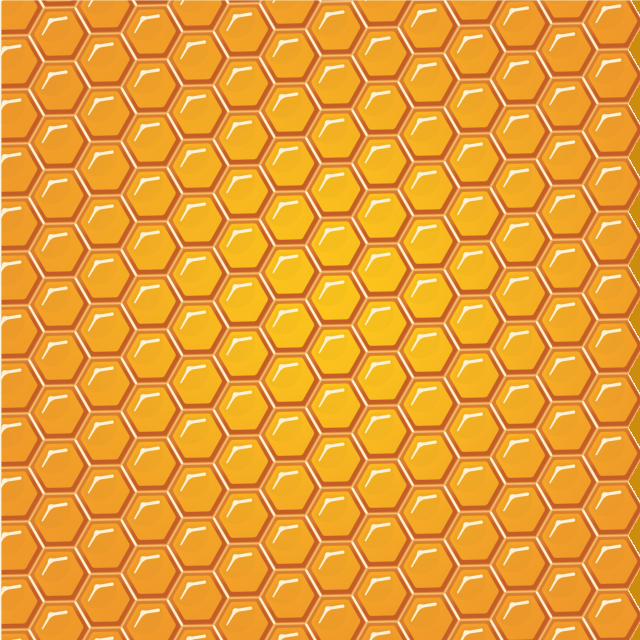
Give the GLSL for this pattern, as a Shadertoy shader.

```glsl
// Glossy honeycomb: staggered columns of flat-topped hexagon cells, slightly sheared.
// Each cell has a bevelled wall, a rounded amber face and a bent cream highlight;
// a radial glow shifts the faces from yellow in the centre to orange at the rim.

const float PITCH = 0.0844;                  // cell height on the canvas
const float COLUMN_STEP = 0.0721;            // distance between columns
const vec2 ORIGIN = vec2(0.3815, 0.6146);    // centre of cell zero
const float SHEAR = 0.0214;                  // rise of the rows to the right
const float LAST_COLUMN = 8.0;               // columns past this one are plain

const vec3 CREAM = vec3(0.99, 0.95, 0.85);
const vec3 TAN = vec3(0.95, 0.74, 0.45);
const vec3 ORANGE = vec3(0.87, 0.52, 0.19);
const vec3 BROWN = vec3(0.77, 0.37, 0.16);
const vec3 YELLOW = vec3(0.99, 0.77, 0.11);
const vec3 AMBER = vec3(0.945, 0.605, 0.165);
const vec3 OLIVE = vec3(0.80, 0.55, 0.05);

// Anti-aliased coverage of the region where the distance is negative
float fill(float dist, float blur) {
    return 1.0 - smoothstep(-blur, blur, dist);
}

// Offset from the nearest hexagon centre
vec2 hexCell(vec2 q) {
    vec2 period = vec2(1.7320508, 1.0);
    vec2 a = q - period * round(q / period);
    vec2 b = q - period * (floor(q / period) + 0.5);
    return dot(a, a) < dot(b, b) ? a : b;
}

// Signed distance to a flat-topped hexagon of the given inradius
float hexagon(vec2 p, float inradius) {
    vec2 k = vec2(-0.8660254, 0.5);
    p = abs(p);
    p -= 2.0 * min(dot(k, p), 0.0) * k;
    p -= vec2(clamp(p.x, -0.57735 * inradius, 0.57735 * inradius), inradius);
    return length(p) * sign(p.y);
}

// Signed distance to a line whose half width grows from r1 to r2
float taperedLine(vec2 p, vec2 a, vec2 b, float r1, float r2) {
    vec2 ab = b - a;
    float t = clamp(dot(p - a, ab) / dot(ab, ab), 0.0, 1.0);
    return length(p - a - ab * t) - mix(r1, r2, t);
}

float smoothUnion(float a, float b, float k) {
    float h = max(k - abs(a - b), 0.0) / k;
    return min(a, b) - 0.25 * k * h * h;
}

// Bent gloss stroke along the upper left of the face
float highlight(vec2 p) {
    vec2 corner = vec2(-0.17, 0.265);
    float side = taperedLine(p, vec2(-0.32, 0.01), corner, 0.013, 0.026);
    float top = taperedLine(p, corner, vec2(0.12, 0.305), 0.026, 0.030);
    return smoothUnion(side, top, 0.07);
}

// Bevelled wall: lit on the upper left, shaded on the lower right
vec3 wallColour(vec2 p, float blur) {
    float across = abs(p.y);
    float falling = abs(dot(p, vec2(0.8660254, 0.5)));
    float rising = abs(dot(p, vec2(0.8660254, -0.5)));
    float depth = 0.5 - max(across, max(falling, rising));

    float lit = smoothstep(-0.1, 0.5, dot(normalize(p + 1e-5), vec2(-0.6, 0.8)));
    vec3 colour = mix(BROWN, ORANGE, 0.8 * lit);
    colour = mix(colour, ORANGE, fill(depth - 0.034, blur));

    // Pale ridge: broad cream on falling walls, thin tan on the others
    float isFalling = fill(max(across, rising) - falling, blur);
    colour = mix(colour, TAN, fill(depth - 0.016, blur));
    return mix(colour, CREAM, isFalling * fill(depth - 0.021, blur));
}

vec3 cellColour(vec2 p, vec3 honey, float blur) {
    vec2 facePoint = p - vec2(-0.012, 0.02);
    float face = hexagon(facePoint, 0.335) - 0.072;

    vec3 colour = wallColour(p, blur);
    vec3 faceTone = honey * (1.0 + 0.025 * dot(p, vec2(-1.0, 1.0)));
    colour = mix(colour, faceTone, fill(face, blur));

    // Faint reflection below the gloss stroke
    float reflection = max(length(p - vec2(-0.15, 0.22)) - 0.36, face + 0.06);
    colour = mix(colour, honey * vec3(0.975, 0.98, 1.0), fill(reflection, blur));
    return mix(colour, CREAM, fill(highlight(p), blur));
}

void mainImage(out vec4 fragColor, in vec2 fragCoord) {
    vec2 uv = fragCoord / iResolution.xy;
    vec2 q = (uv - ORIGIN) / vec2(COLUMN_STEP / 0.8660254, PITCH);
    q.y -= SHEAR * q.x;
    vec2 p = hexCell(q);
    float column = round((q.x - p.x) / 0.8660254);
    float pixel = 1.0 / iResolution.y;
    float blur = 0.75 * pixel / PITCH;

    // Central glow
    float glow = 1.0 - smoothstep(0.0, 0.62, length(uv - vec2(0.53, 0.53)));
    vec3 colour = cellColour(p, mix(AMBER, YELLOW, glow), blur);

    // Plain right border and pale hairlines on the left and top
    colour = column > LAST_COLUMN ? OLIVE : colour;
    colour = mix(colour, CREAM, fill(uv.x - 0.0022, 0.75 * pixel));
    colour = mix(colour, CREAM, 0.6 * fill(1.0 - uv.y - 0.001, 0.75 * pixel));
    fragColor = vec4(colour, 1.0);
}
```
